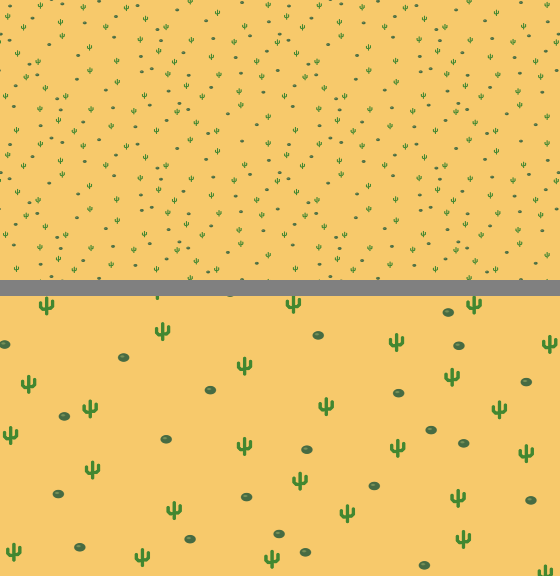
Top, the full canvas; bottom, a detail of the centre.
This pattern is drawn by a WebGL 1 fragment shader. Its source:

```glsl
precision highp float;
// Tiny cacti and round bushes scattered over sand, in staggered repeating strips.

uniform vec2 u_resolution;

const float CANVAS_HEIGHT = 384.0;          // design units down the canvas
const vec2 STRIP = vec2(382.5, 47.5);       // one strip: repeat width, height
const float ODD_SHIFT = 207.0;              // sideways shift of every second strip
const float PAIR_SHIFT = 245.0;             // sideways shift of every second pair
const float COUNT = 13.0;                   // plants of each kind in a strip
const float STEM_RADIUS = 0.78;
const vec2 BUSH_RADII = vec2(2.6, 1.95);
const float EDGE_SOFTNESS = 1.15;           // edge width in pixels

const vec3 SAND = vec3(0.97, 0.79, 0.42);
const vec3 CACTUS_GREEN = vec3(0.26, 0.53, 0.19);
const vec3 BUSH_GREEN = vec3(0.28, 0.42, 0.26);
const vec3 BUSH_LIGHT = vec3(0.46, 0.56, 0.34);
const float TAU = 6.28319;

float segment(vec2 p, vec2 a, vec2 b) {
  vec2 ab = b - a;
  return length(p - a - ab * clamp(dot(p - a, ab) / dot(ab, ab), 0.0, 1.0));
}

// One arm: an upright tip joined to the trunk by a sloping elbow
float arm(vec2 p, vec2 tip, float bend, float joint) {
  vec2 elbow = vec2(tip.x, bend);
  vec2 knee = vec2(tip.x * 0.65, joint);
  float d = min(segment(p, tip, elbow), segment(p, elbow, knee));
  return min(d, segment(p, knee, vec2(0.0, joint)));
}

float cactus(vec2 p) {
  float trunk = segment(p, vec2(0.0, -3.5), vec2(0.0, 3.6));
  float left = arm(p, vec2(-2.8, -1.3), 0.5, 1.5);
  float right = arm(p, vec2(2.7, -2.1), 0.2, 1.1);
  return min(trunk, min(left, right)) - STEM_RADIUS;
}

float ellipse(vec2 p, vec2 radii) {
  return (length(p / radii) - 1.0) * min(radii.x, radii.y);
}

// Uneven scatter: an even diagonal lattice bent by a few harmonics
vec2 cactusPosition(float i) {
  float a = TAU * i / COUNT;
  float x = 0.7 + 7.7 * cos(a) - 3.5 * sin(a)
          + 2.3 * cos(2.0 * a) - 5.2 * sin(2.0 * a);
  float y = 28.9 - 10.1 * cos(a) + 3.8 * cos(2.0 * a) - 3.5 * sin(2.0 * a);
  return vec2(x, y) + i * STRIP * vec2(1.0, 5.0) / COUNT;
}

vec2 bushPosition(float i) {
  float a = TAU * i / COUNT;
  float x = -8.3 + 9.4 * cos(a) - 10.2 * sin(2.0 * a) - 7.3 * sin(3.0 * a);
  float y = 42.3 - 10.2 * sin(a) + 4.5 * cos(3.0 * a) - 4.3 * sin(3.0 * a);
  return vec2(x, y) + i * STRIP * vec2(1.0, 6.0) / COUNT;
}

// Offset from the closest copy of a plant, over all strips
vec2 toNearestCopy(vec2 p, vec2 plant) {
  plant.y = mod(plant.y, STRIP.y);
  float row = floor((p.y - plant.y) / STRIP.y + 0.5);
  float cycle = mod(row, 4.0);
  float shift = ODD_SHIFT * mod(cycle, 2.0) + PAIR_SHIFT * floor(cycle / 2.0);
  vec2 d = p - plant - vec2(shift, row * STRIP.y);
  d.x = mod(d.x + 0.5 * STRIP.x, STRIP.x) - 0.5 * STRIP.x;
  return d;
}

float coverage(float d, float edge) {
  return smoothstep(0.5 * edge, -0.5 * edge, d);
}

void main() {
  // Design units, measured down from the upper left
  float pixel = CANVAS_HEIGHT / u_resolution.y;
  float edge = pixel * EDGE_SOFTNESS;
  vec2 p = gl_FragCoord.xy * pixel;
  p.y = CANVAS_HEIGHT - p.y;

  // Nearest plant of each kind
  float cactusDist = 1000.0;
  float bushDist = 1000.0;
  float lightDist = 1000.0;
  for (int n = 0; n < int(COUNT); n++) {
    float i = float(n);
    cactusDist = min(cactusDist, cactus(toNearestCopy(p, cactusPosition(i))));
    vec2 q = toNearestCopy(p, bushPosition(i));
    bushDist = min(bushDist, ellipse(q, BUSH_RADII));
    lightDist = min(lightDist, ellipse(q - vec2(-0.6, -0.5), vec2(0.9, 0.5)));
  }

  // Sand, bushes with a pale fleck, cacti
  vec3 bush = mix(BUSH_GREEN, BUSH_LIGHT, coverage(lightDist, edge));
  vec3 color = mix(SAND, bush, coverage(bushDist, edge));
  color = mix(color, CACTUS_GREEN, coverage(cactusDist, edge));
  gl_FragColor = vec4(color, 1.0);
}
```
